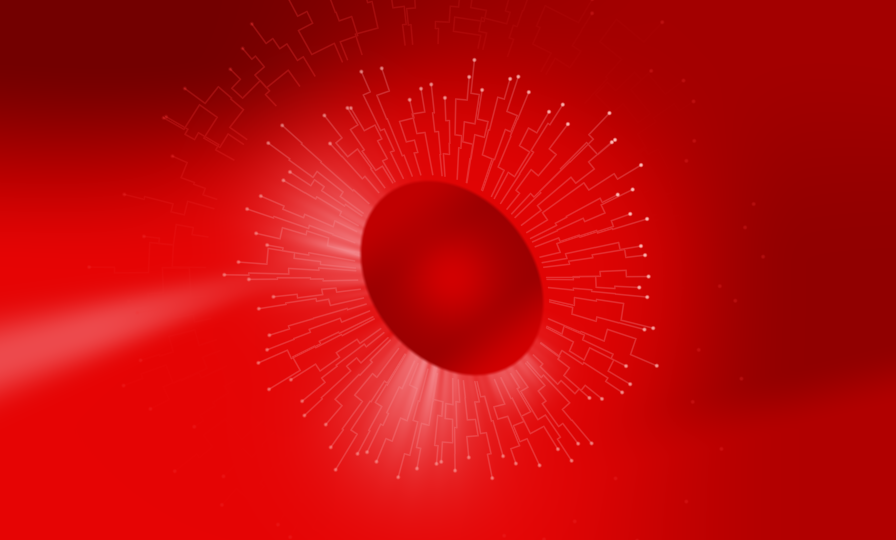
A WebGL 2 fragment shader for this background:

```glsl
#version 300 es
precision highp float;
// Red abstract backdrop: a tilted dark ellipse ringed by pink glow and radiating circuit traces.
uniform vec2 u_resolution;
out vec4 fragColor;

const float TAU = 6.2831853;
const vec2 CENTRE = vec2(0.837, 0.485);
const vec2 DISC_RADII = vec2(0.197, 0.150);
const vec2 DISC_AXIS = vec2(0.62, -0.785);
const vec3 PINK = vec3(0.96, 0.56, 0.58);
const vec3 SPARK = vec3(1.0, 0.76, 0.74);

float hash(vec2 p) {
  return fract(sin(dot(p, vec2(127.1, 311.7))) * 43758.55);
}

vec2 polar(float angle) { return vec2(cos(angle), sin(angle)); }

vec2 gradient(vec2 cell) { return polar(TAU * hash(cell)); }

float gradientNoise(vec2 p) {
  vec2 i = floor(p), f = fract(p), u = f * f * (3.0 - 2.0 * f);
  vec2 e = vec2(1.0, 0.0);
  float low = mix(dot(gradient(i), f), dot(gradient(i + e), f - e), u.x);
  float high = mix(dot(gradient(i + e.yx), f - e.yx), dot(gradient(i + 1.0), f - 1.0), u.x);
  return mix(low, high, u.y);
}

float segmentDistance(vec2 p, vec2 a, vec2 b) {
  vec2 ab = b - a;
  return length(p - a - ab * clamp(dot(p - a, ab) / max(dot(ab, ab), 1e-7), 0.0, 1.0));
}

// Coordinates along the long and short axes of the disc.
vec2 toDisc(vec2 d) {
  return vec2(dot(d, DISC_AXIS), dot(d, vec2(-DISC_AXIS.y, DISC_AXIS.x)));
}

float discRadius(vec2 dir) { return 1.0 / length(toDisc(dir) / DISC_RADII); }

float lobe(vec2 dir, float angle, float sharpness) {
  return exp(sharpness * (dot(dir, polar(angle)) - 1.0));
}

// Corner k of a trace: radial runs alternate with sideways jogs.
vec2 traceNode(float id, float count, float k, float inner, float outer, float seed) {
  float key = mod(id, count) + seed;
  float level = floor((k + 1.0) * 0.5), turn = floor(k * 0.5);
  float angle = (id + 0.5 + 1.3 * (hash(vec2(key, turn)) - 0.5)) * TAU / count;
  float start = max(inner, discRadius(polar(angle)) + 0.012);
  float end = outer * (0.80 + 0.22 * hash(vec2(key, 9.0)));
  float stagger = (hash(vec2(key, level + 20.0)) - 0.5) * step(level, 3.5) * step(0.5, level);
  return polar(angle) * mix(start, end, (level + 0.6 * stagger) / 4.0);
}

// Returns trace coverage in x and end-dot coverage in y.
vec2 traceRing(vec2 d, float count, float inner, float outer, float seed, float aa) {
  float spoke = floor(atan(d.y, d.x) / TAU * count);
  float line = 1.0, dotDist = 1.0;
  for (float n = -1.0; n <= 1.0; n++) {
    vec2 a = traceNode(spoke + n, count, 0.0, inner, outer, seed);
    for (float k = 1.0; k <= 7.0; k++) {
      vec2 b = traceNode(spoke + n, count, k, inner, outer, seed);
      line = min(line, segmentDistance(d, a, b));
      a = b;
    }
    dotDist = min(dotDist, length(d - a));
  }
  return vec2(1.0 - smoothstep(0.0, 0.001 + aa, line),
              1.0 - smoothstep(0.001, 0.0035 + aa, dotDist));
}

// Broad red light and shade behind everything.
float backdropRed(vec2 p, float r) {
  float soft = 0.06 * gradientNoise(p * 2.3);
  float right = smoothstep(0.90, 1.50, p.x);
  float edge = p.y - 0.24 - 0.24 * (p.x - 1.217);
  right *= mix(1.0, 0.62, 1.0 - smoothstep(-0.10, 0.02, edge));
  float red = mix(0.90, 0.57, right);
  float topRed = mix(0.45, 0.64, smoothstep(0.35, 1.25, p.x));
  red = mix(red, topRed, smoothstep(0.51, 0.90, p.y + soft));
  return mix(red, 0.88, exp(-pow(r / 0.41, 4.0)));
}

float beam(vec2 p) {
  float off = p.y - 0.337 - 0.30 * p.x;
  float width = mix(0.070, 0.030, clamp(p.x / 0.45, 0.0, 1.0));
  return exp(-pow(abs(off) / width, 2.4)) * (1.0 - smoothstep(0.15, 0.62, p.x));
}

// Pink light escaping around the disc, broken into radial rays near its edge.
float rimGlow(vec2 dir, float e) {
  float rays = 0.92 + 0.7 * gradientNoise(dir * 14.0) * exp(-e / 0.12);
  float left = lobe(dir, 2.78, 8.0) * exp(-pow(e / 0.16, 2.0));
  float below = lobe(dir, 4.42, 9.0) * exp(-pow(e / 0.20, 2.0));
  float corner = lobe(dir, 5.30, 16.0) * exp(-pow(e / 0.07, 2.0));
  return clamp(rays * (0.80 * left + 0.84 * below + 0.6 * corner), 0.0, 0.9);
}

float discRed(vec2 d) {
  float along = toDisc(d).x / DISC_RADII.x;
  float core = 0.22 * exp(-dot(d, d) / 0.0075);
  return 0.60 + core + 0.22 * smoothstep(0.42, 1.0, along) + 0.15 * smoothstep(0.3, 0.9, -along);
}

void main() {
  float aa = 1.0 / u_resolution.y;
  vec2 p = gl_FragCoord.xy * aa, d = p - CENTRE;
  float r = length(d);
  vec2 dir = d / max(r, 1e-4);
  float rim = r - discRadius(dir);

  // Backdrop, beam and glow.
  float red = backdropRed(p, r);
  vec3 color = vec3(red, 0.015 * smoothstep(0.7, 0.9, red) * vec2(1.0));
  color = mix(color, PINK, 0.50 * beam(p));
  color = mix(color, PINK, rimGlow(dir, max(rim, 0.0)));

  // Faint outer traces, then the bright inner ring.
  vec2 far = traceRing(p - vec2(0.80, 0.50), 60.0, 0.42, 0.63, 70.0, aa);
  float farSide = lobe(dir, 2.25, 3.0);
  color = mix(color, vec3(0.94, 0.20, 0.20), far.x * 0.32 * farSide + far.y * 0.28);
  vec2 near = traceRing(d, 80.0, 0.0, 0.415, 3.0, aa);
  float lit = lobe(dir, 0.55, 1.2);
  color = mix(color, PINK, near.x * 0.32);
  color = mix(color, SPARK, near.y * mix(0.35, 0.95, lit));

  // Disc with a softened edge.
  float inside = 1.0 - smoothstep(-0.003 - aa, 0.002 + aa, rim);
  color = mix(color, vec3(discRed(d), 0.0, 0.005), inside);
  fragColor = vec4(color, 1.0);
}
```
